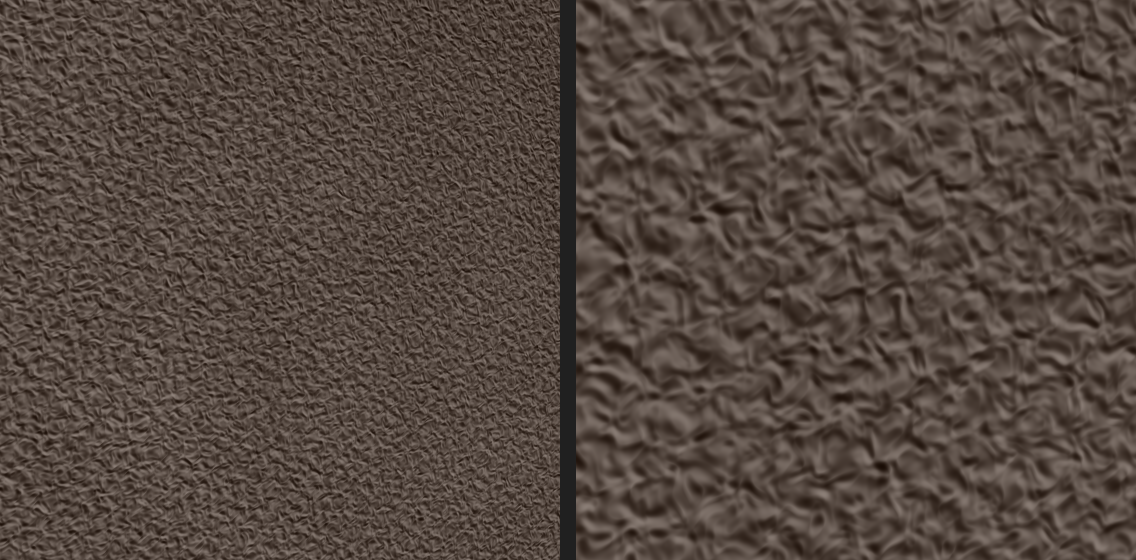
Left: the whole. Right: its middle third, enlarged.
Reproduce this texture procedurally as a Shadertoy shader.

```glsl
const vec3 MID_BROWN = vec3(0.331, 0.281, 0.251);
const vec2 LIGHT_DIR = vec2(0.4, 0.917);
const vec2 GRAIN_COUNT = vec2(60.0, 69.0);
const float TONE_RANGE = 0.12;

// Random unit vector for a lattice corner
vec2 cornerGradient(vec2 cell) {
    vec3 p = fract(cell.xyx * vec3(0.1031, 0.1030, 0.0973));
    p += dot(p, p.yzx + 33.33);
    float angle = 6.2832 * fract((p.x + p.y) * p.z);
    return vec2(cos(angle), sin(angle));
}

float cornerValue(vec2 cell, vec2 offset, vec2 corner) {
    return dot(cornerGradient(cell + corner), offset - corner);
}

// Gradient noise with quintic blending
float gradientNoise(vec2 p) {
    vec2 cell = floor(p);
    vec2 f = p - cell;
    vec2 blend = f * f * f * (f * (f * 6.0 - 15.0) + 10.0);
    float low = mix(cornerValue(cell, f, vec2(0, 0)), cornerValue(cell, f, vec2(1, 0)), blend.x);
    float high = mix(cornerValue(cell, f, vec2(0, 1)), cornerValue(cell, f, vec2(1, 1)), blend.x);
    return mix(low, high, blend.y);
}

// Grain shrinks toward the right, as on a receding surface
vec2 recede(vec2 uv) {
    return vec2(uv.x, uv.y - 0.5) / (1.0 - 0.28 * uv.x);
}

// Turn each noise layer so that no lattice direction stands out
vec2 turn(vec2 p, float angle) {
    float c = cos(angle);
    float s = sin(angle);
    return vec2(c * p.x - s * p.y, s * p.x + c * p.y);
}

// Rounded pits between thin ridges, with finer wrinkles
float leatherHeight(vec2 p) {
    vec2 bend = vec2(gradientNoise(p * 0.6 + 17.3), gradientNoise(p * 0.6 + 71.9));
    p += 0.5 * bend;
    float swell = gradientNoise(turn(p, 0.6));
    float crest = gradientNoise(turn(p, 1.9) * 1.2 + 339.7);
    float pit = sqrt(crest * crest + 0.003);
    float wrinkle = gradientNoise(turn(p, 2.8) * 2.0 + 508.4);
    return 0.8 * swell - 0.75 * pit + 0.2 * wrinkle;
}

// Slope facing the light, plus darkening in the hollows
float relief(vec2 p, vec2 light, float reach) {
    float here = leatherHeight(p - 0.5 * reach * light);
    float ahead = leatherHeight(p + 0.5 * reach * light);
    float slope = (here - ahead) / reach;
    float hollow = 0.5 * (here + ahead) + 0.16;
    return slope + 1.5 * hollow;
}

float softLimit(float x, float knee) {
    return x / sqrt(1.0 + knee * x * x);
}

void mainImage(out vec4 fragColor, in vec2 fragCoord) {
    vec2 uv = fragCoord / iResolution.y;
    vec2 grainPos = recede(uv) * GRAIN_COUNT + 200.0;

    // Fine grain lighting, stronger on the near side
    float tone = softLimit(relief(grainPos, LIGHT_DIR, 0.28), 0.16);
    tone *= mix(1.06, 0.94, clamp(uv.x, 0.0, 1.0));

    // Broad, faint unevenness and a dimmer upper right
    float broad = 0.03 * gradientNoise(uv * 5.0 + 3.1);
    float dimming = 0.035 * smoothstep(0.9, 2.0, uv.x + uv.y) - 0.006;

    vec3 color = MID_BROWN + TONE_RANGE * tone + broad - dimming;
    fragColor = vec4(clamp(color, 0.0, 1.0), 1.0);
}
```
